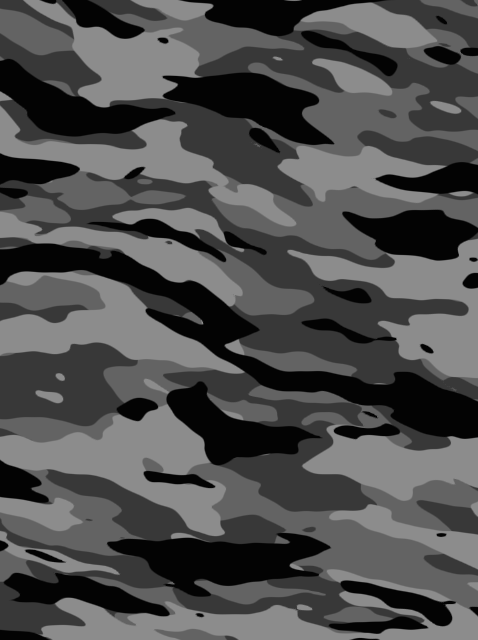
Write a Shadertoy shader that draws this pattern.

```glsl
// Grey camouflage: flat, slanted, long blobs with lobed ends in four tones.

#define TILT 0.21                  // downward slope to the right
#define BEND 0.065                 // slow waviness of the bands
#define CELLS vec2(3.7, 13.2)      // blobs per canvas height, along and across
#define DETAIL 0.42                // strength of the second octave
#define RIPPLE 0.15                // strength of the small lobes
#define FINGERS 0.10               // lengthwise shear that draws out tips
#define LOBES 0.019                // crosswise ripple of the outlines
#define MID_CUT 0.024              // higher cut, smaller share
#define LIGHT_CUT 0.076
#define BLACK_CUT 0.153

const vec3 DARK_GREY  = vec3(0.22);
const vec3 MID_GREY   = vec3(0.39);
const vec3 LIGHT_GREY = vec3(0.55);
const vec3 BLACK      = vec3(0.01);

// Integer hash turned into a unit gradient
vec2 gradientAt(ivec2 cell) {
    uint h = uint(cell.x) * 1597334673u ^ uint(cell.y) * 3812015801u;
    h = (h ^ (h >> 15)) * 2246822519u;
    h = (h ^ (h >> 13)) * 3266489917u;
    h ^= h >> 16;
    float angle = float(h & 65535u) / 65536.0 * 6.28319;
    return vec2(cos(angle), sin(angle));
}

float gradientNoise(vec2 p) {
    ivec2 i = ivec2(floor(p));
    vec2 f = fract(p);
    vec2 u = f * f * f * (f * (f * 6.0 - 15.0) + 10.0);
    float a = dot(gradientAt(i), f);
    float b = dot(gradientAt(i + ivec2(1, 0)), f - vec2(1, 0));
    float c = dot(gradientAt(i + ivec2(0, 1)), f - vec2(0, 1));
    float d = dot(gradientAt(i + ivec2(1, 1)), f - vec2(1, 1));
    return mix(mix(a, b, u.x), mix(c, d, u.x), u.y);
}

// Height field of one tone: warped, stretched noise
float blobField(vec2 p, float seed) {
    vec2 shift = seed * vec2(17.37, 29.61);
    vec2 warp = vec2(FINGERS * gradientNoise(p * vec2(7.0, 25.0) + shift.yx),
                     LOBES * gradientNoise(p * vec2(15.0, 20.0) - shift));
    vec2 q = (p + warp) * CELLS + shift;
    return gradientNoise(q)
         + DETAIL * gradientNoise(q * vec2(2.2, 1.9) + 41.3)
         + RIPPLE * gradientNoise(p * vec2(21.0, 40.0) + shift + 7.9);
}

// Smooth-edged coverage above a cut
float coverage(float field, float cut) {
    float edge = 0.75 * fwidth(field) + 1e-5;
    return smoothstep(-edge, edge, field - cut);
}

void mainImage(out vec4 fragColor, in vec2 fragCoord) {
    vec2 p = fragCoord / iResolution.y;

    // Slant and gently bend the whole cloth
    p.y += TILT * p.x + BEND * gradientNoise(p * vec2(2.6, 3.2) + 5.7);

    // Stack the tones from back to front
    vec3 color = DARK_GREY;
    color = mix(color, MID_GREY, coverage(blobField(p, 1.0), MID_CUT));
    color = mix(color, LIGHT_GREY, coverage(blobField(p, 2.0), LIGHT_CUT));
    color = mix(color, BLACK, coverage(blobField(p, 3.0), BLACK_CUT));

    fragColor = vec4(color, 1.0);
}
```
